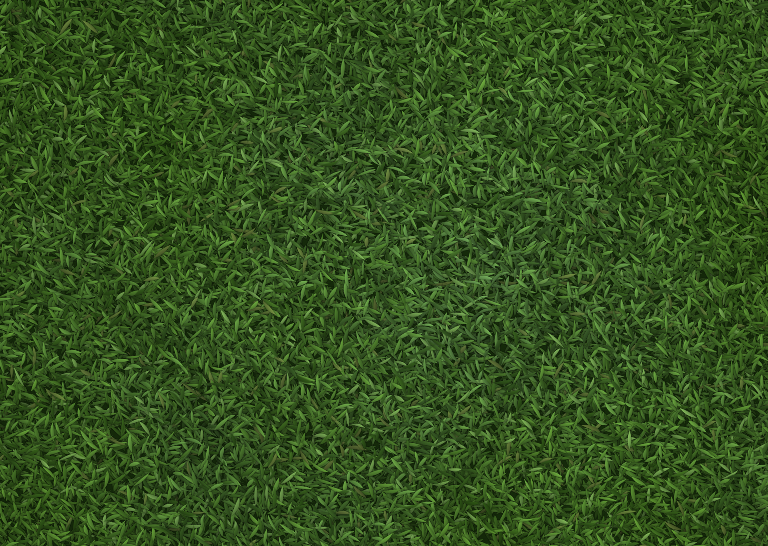
A Shadertoy shader for this texture:

```glsl
vec4 hash4(vec2 p) {
    vec4 q = fract(p.xyxy * vec4(0.1031, 0.1030, 0.0973, 0.1099));
    q += dot(q, q.wzxy + 33.33);
    return fract((q.xxyz + q.yzzw) * q.zywx);
}

// Broad, soft variation across the lawn, about -1 to 1
float patches(vec2 p) {
    return (sin(p.x * 5.1 + 1.7 * sin(p.y * 4.3 + 0.6))
          + sin(p.y * 7.7 - 2.0 * sin(p.x * 6.1 + 2.0))
          + 0.6 * sin(p.x * 17.0 + p.y * 13.0 + 2.0 * sin(p.y * 19.0))) / 2.6;
}

vec3 bladeColor(vec2 root, vec4 rnd, float middle) {
    vec3 color = mix(vec3(0.13, 0.25, 0.05), vec3(0.31, 0.49, 0.15), rnd.x);
    float cool = clamp(0.15 + 0.45 * middle + 0.2 * patches(root + 4.0), 0.0, 1.0);
    color = mix(color, vec3(0.30, 0.44, 0.25) * (0.6 + 0.7 * rnd.x), cool * (0.4 + 0.8 * rnd.y));
    // A few pale or straw-coloured blades
    color = mix(color, vec3(0.42, 0.57, 0.30), 0.7 * step(0.95, rnd.z));
    return mix(color, vec3(0.36, 0.38, 0.20), 0.6 * step(rnd.z, 0.025));
}

void mainImage(out vec4 fragColor, in vec2 fragCoord) {
    vec2 p = fragCoord / iResolution.y;
    vec2 center = vec2(0.5 * iResolution.x / iResolution.y, 0.5);
    float soft = max(1.0 / iResolution.y, 0.0016);
    const float cell = 0.026;
    const int layers = 12;
    vec3 color = vec3(0.075, 0.15, 0.035);

    // Blades piled up from the shaded ground to the lit top
    for (int layer = 0; layer < layers; layer++) {
        float height = float(layer) / float(layers - 1);
        vec2 shift = vec2(0.37, 0.61) * float(layer);
        vec2 home = floor(p / cell + shift);
        for (int k = 0; k < 9; k++) {
            vec2 id = home + vec2(k % 3, k / 3) - 1.0;
            vec4 place = hash4(id + 57.0 * float(layer) + 11.0);
            vec4 tint = hash4(id + 91.0 * float(layer) + 403.0);
            vec2 root = (id + place.xy - shift) * cell;

            // Loose lean to the upper right, with wide scatter
            float angle = 0.85 + 0.5 * patches(root) + 3.4 * (place.z - 0.5);
            float halfLength = mix(0.010, 0.020, place.w);
            float halfWidth = mix(0.0021, 0.0036, tint.w);
            vec2 axis = vec2(cos(angle), sin(angle));
            vec2 q = vec2(dot(p - root, axis), dot(p - root, vec2(-axis.y, axis.x)));
            float along = q.x / halfLength;
            q.y += (tint.y - 0.5) * 0.35 * halfLength * (along * along - 0.3);
            float dist = abs(q.y) - halfWidth * (1.0 - along * along);

            // Contact shadow, then the blade with a lit side and tip
            color *= 1.0 - 0.2 * (1.0 - smoothstep(0.0, 0.0025, dist));
            float middle = exp(-3.5 * dot(root - center, root - center));
            vec3 blade = bladeColor(root, tint, middle);
            blade *= (0.68 + 0.42 * height) * (0.96 + 0.16 * along);
            blade *= 1.0 + 0.13 * clamp(q.y / halfWidth, -1.0, 1.0);
            color = mix(color, blade, 1.0 - smoothstep(-0.5 * soft, 0.5 * soft, dist));
        }
    }

    // Uneven daylight, dimmer toward the corners
    vec2 away = p - center;
    color *= 1.09 + 0.07 * patches(p * 0.8 + 2.0) - 0.14 * dot(away, away);
    fragColor = vec4(color, 1.0);
}
```
